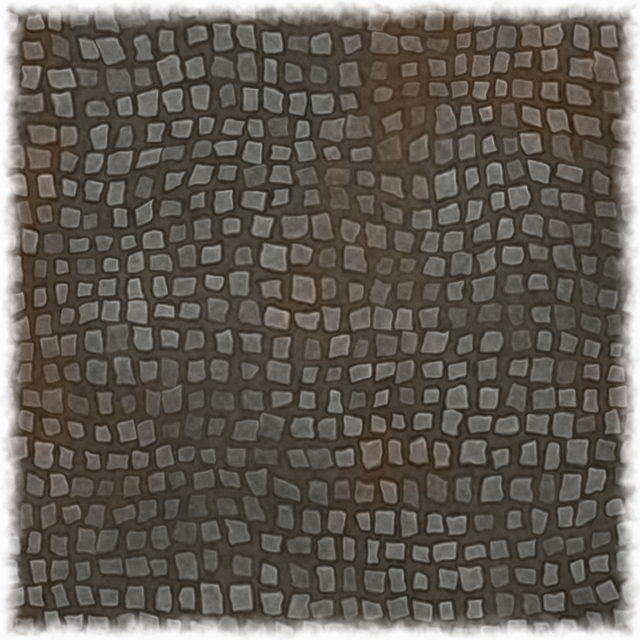
Write a Shadertoy shader that draws this texture.

```glsl
// Weathered cobblestone paving with a ragged border fading to white.
#define GRID vec2(24.5, 23.0)
#define STONE_HALF 0.335
#define SIZE_SPREAD 0.12
#define TILT 0.34
#define CORNER 0.09
#define MORTAR_COLOR vec3(0.278, 0.262, 0.229)
#define STONE_COLOR vec3(0.395, 0.388, 0.367)
#define RIM_GAIN 0.12
#define GROOVE_GAIN 0.085
#define RUST_TINT vec3(0.035, -0.012, -0.035)
#define PAPER_COLOR vec3(0.985)
#define FADE_WIDTH 0.042

float hash(vec2 p) {
    return fract(sin(dot(p, vec2(127.1, 311.7))) * 43758.5453);
}

vec2 hash2(vec2 p) {
    return vec2(hash(p), hash(p + 57.3));
}

float noise(vec2 p) {
    vec2 i = floor(p), f = fract(p);
    f = f * f * (3.0 - 2.0 * f);
    return mix(mix(hash(i), hash(i + vec2(1, 0)), f.x),
               mix(hash(i + vec2(0, 1)), hash(i + vec2(1, 1)), f.x), f.y);
}

float fbm(vec2 p) {
    float sum = 0.0, amp = 0.5;
    for (int i = 0; i < 4; i++) {
        sum += amp * noise(p);
        p = mat2(1.6, 1.2, -1.2, 1.6) * p + 11.7;
        amp *= 0.5;
    }
    return sum / 0.9375;
}

// Signed distance to an irregular four-sided stone, in cell units
float stoneDistance(vec2 q, vec2 id) {
    float angle = (hash(id + 3.1) - 0.5) * TILT;
    float c = cos(angle), s = sin(angle);
    q = mat2(c, s, -s, c) * q;
    vec2 halfSize = STONE_HALF + (hash2(id + 8.4) - 0.5) * SIZE_SPREAD * 1.5;
    vec2 slantA = (hash2(id + 21.6) - 0.5) * TILT;
    vec2 slantB = (hash2(id + 35.2) - 0.5) * TILT;
    vec2 sides = max(q + q.yx * slantA, -q + q.yx * slantB) - halfSize;
    vec2 outer = max(sides + CORNER, 0.0);
    return length(outer) + min(max(sides.x, sides.y) + CORNER, 0.0) - CORNER;
}

// Nearest stone: x = distance, yz = its id, w = side facing the light
vec4 nearestStone(vec2 p) {
    vec4 best = vec4(10.0, 0.0, 0.0, 0.0);
    float row = floor(p.y);
    for (int j = -1; j <= 1; j++) {
        float y = row + float(j);
        float shift = hash(vec2(y, 4.7));
        float column = floor(p.x + shift);
        for (int i = -1; i <= 1; i++) {
            vec2 id = vec2(column + float(i), y);
            vec2 jitter = (hash2(id + 63.9) - 0.5) * vec2(0.2, 0.16);
            vec2 q = p + vec2(shift, 0.0) - id - 0.5 - jitter;
            float d = stoneDistance(q, id);
            if (d < best.x) best = vec4(d, id, dot(q, vec2(0.5, 0.9)));
        }
    }
    return best;
}

float band(float x, float center, float width) {
    float t = (x - center) / width;
    return exp(-t * t);
}

void mainImage(out vec4 fragColor, in vec2 fragCoord) {
    vec2 uv = fragCoord / iResolution.xy;
    float pixel = GRID.y / iResolution.y;

    // Wavy courses with slightly rough stone outlines
    vec2 p = uv * GRID;
    p += 0.9 * (vec2(noise(uv * 6.0), noise(uv * 6.0 + 40.0)) - 0.5);
    p += 0.12 * (vec2(noise(uv * 75.0), noise(uv * 75.0 + 90.0)) - 0.5);
    vec4 stone = nearestStone(p);
    float d = stone.x;
    float soft = max(0.045, pixel);
    float body = 1.0 - smoothstep(-soft, soft, d);

    // Worn stones sink into the mortar
    float wear = mix(0.5, 1.0, smoothstep(0.0, 0.5, hash(stone.yz + 15.0)));
    wear *= mix(0.65, 1.15, smoothstep(0.25, 0.65, fbm(uv * 5.0 + 7.0)));
    vec3 color = mix(MORTAR_COLOR, STONE_COLOR, body * wear);

    // Pale chipped rims and dark grooves
    float chips = 0.45 + 0.9 * noise(uv * 95.0 + 13.0);
    float light = 0.85 + 0.9 * clamp(stone.w, -0.4, 0.4);
    color += RIM_GAIN * wear * chips * light * band(d, -0.055, 0.05);
    color -= GROOVE_GAIN * wear * band(d, 0.075, 0.055);

    // Grain, broad stains and rusty patches
    float grain = fbm(uv * 130.0) - 0.5;
    color += grain * mix(0.11, 0.15, body);
    color *= 0.82 + 0.36 * fbm(uv * 4.0 + 31.0);
    float rust = smoothstep(0.52, 0.78, fbm(uv * vec2(5.0, 3.5) + 52.0));
    color += RUST_TINT * rust;

    // Ragged border with a soft fade
    vec2 inset = min(uv, 1.0 - uv);
    float edge = min(inset.x, inset.y);
    edge += 0.018 * (fbm(uv * 48.0 + 70.0) - 0.5);
    edge += 0.006 * (noise(uv * 110.0 + 25.0) - 0.5);
    float paper = 1.0 - smoothstep(0.003, FADE_WIDTH, edge);
    color = mix(color, PAPER_COLOR, paper);

    fragColor = vec4(clamp(color, 0.0, 1.0), 1.0);
}
```
